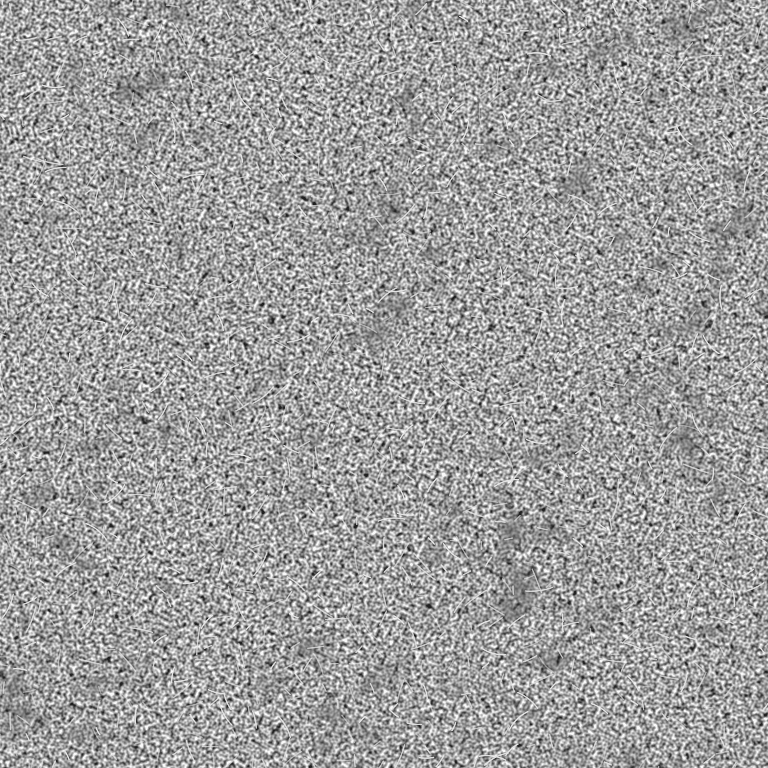
A Shadertoy shader for this texture:

```glsl
// Grey speckled felt: a fine net of light grain and dark pores, with soft dull
// smudges, small dark pits and thin pale fibres lying in every direction.
// Gradient noise makes the grain and stains; a jittered grid scatters the fibres.

#define BASE_GREY 0.645
#define GRAIN_SCALE 235.0
#define GRAIN_CONTRAST 0.56
#define SMUDGE_SCALE 21.0
#define SMUDGE_DARKNESS 0.15
#define SMUDGE_FLATTEN 0.62
#define PIT_SCALE 95.0
#define PIT_DARKNESS 0.27
#define FIBRE_GRID 42.0
#define FIBRE_SHARE 0.62
#define FIBRE_HALF_WIDTH 0.0009
#define FIBRE_GREY 0.90

const float TAU = 6.2831853;

// Integer hash: two even random values per lattice point.
vec2 hash2(vec2 cell) {
    uvec2 q = uvec2(ivec2(cell) + 4096);
    uint h = q.x * 1597334677u ^ q.y * 3812015801u;
    h = (h ^ (h >> 15)) * 2246822519u;
    h = (h ^ (h >> 13)) * 3266489917u;
    h ^= h >> 16;
    return vec2(h & 65535u, h >> 16) / 65535.0;
}

vec2 rotate(vec2 p, float angle) {
    float c = cos(angle), s = sin(angle);
    return vec2(c * p.x - s * p.y, s * p.x + c * p.y);
}

float cornerSlope(vec2 cell, vec2 offset) {
    float angle = TAU * hash2(cell).x;
    return dot(vec2(cos(angle), sin(angle)), offset);
}

// Gradient noise, scaled to about -1..1.
float noise(vec2 p) {
    vec2 i = floor(p), f = p - i;
    vec2 u = f * f * f * (f * (f * 6.0 - 15.0) + 10.0);
    vec2 e = vec2(1.0, 0.0);
    float low = mix(cornerSlope(i, f), cornerSlope(i + e.xy, f - e.xy), u.x);
    float high = mix(cornerSlope(i + e.yx, f - e.yx), cornerSlope(i + e.xx, f - e.xx), u.x);
    return 1.5 * mix(low, high, u.y);
}

// Fine grain from two turned octaves, so that no lattice shows.
float grain(vec2 uv) {
    float fine = noise(rotate(uv, 0.47) * GRAIN_SCALE);
    float coarse = noise(rotate(uv, 1.13) * GRAIN_SCALE * 0.58 + 37.0);
    return 0.78 * fine + 0.42 * coarse;
}

// Ragged soft stains, gathered in larger clouds.
float smudge(vec2 uv) {
    float clouds = noise(uv * 5.0 + 11.0);
    float blots = noise(rotate(uv, 0.8) * SMUDGE_SCALE + 5.0);
    float ragged = noise(rotate(uv, 0.3) * SMUDGE_SCALE * 2.4 + 71.0);
    return smoothstep(0.0, 1.0, 0.45 * clouds + 0.65 * blots + 0.4 * ragged);
}

// Coverage of slightly bent fibres: x is the core, y the shadow around it.
vec2 fibres(vec2 uv, float pixel) {
    vec2 cell = floor(uv * FIBRE_GRID);
    vec2 cover = vec2(0.0);
    for (int y = -1; y <= 1; y++)
    for (int x = -1; x <= 1; x++) {
        vec2 id = cell + vec2(x, y);
        vec2 traits = hash2(id + 301.0);
        if (traits.x > FIBRE_SHARE) continue;
        vec2 shape = hash2(id + 709.0);
        vec2 centre = (id + hash2(id)) / FIBRE_GRID;
        vec2 p = rotate(uv - centre, TAU * traits.y);
        float halfLength = mix(0.2, 0.75, shape.x * shape.x) / FIBRE_GRID;
        p.y += (shape.y - 0.5) * 22.0 * p.x * p.x;
        float d = length(vec2(max(abs(p.x) - halfLength, 0.0), p.y));
        float core = 1.0 - smoothstep(-0.5 * pixel, 0.5 * pixel, d - FIBRE_HALF_WIDTH);
        float shadow = 1.0 - smoothstep(FIBRE_HALF_WIDTH, 4.0 * FIBRE_HALF_WIDTH, d);
        cover = max(cover, vec2(core, shadow) * mix(0.45, 1.0, shape.y));
    }
    return cover;
}

void mainImage(out vec4 fragColor, in vec2 fragCoord) {
    vec2 uv = fragCoord / iResolution.y;
    float pixel = 1.0 / iResolution.y;

    // Grain, dulled and darkened under the smudges.
    float stain = smudge(uv);
    float contrast = GRAIN_CONTRAST * (1.0 - SMUDGE_FLATTEN * stain);
    float grey = BASE_GREY + contrast * grain(uv) - SMUDGE_DARKNESS * stain;

    // Small dark pits.
    float pit = smoothstep(0.3, 0.8, noise(rotate(uv, 0.6) * PIT_SCALE + 19.0));
    grey -= PIT_DARKNESS * pit;

    // Pale fibres with a faint shadow.
    vec2 fibre = fibres(uv, pixel);
    grey -= 0.06 * fibre.y;
    grey = mix(grey, max(grey, FIBRE_GREY), fibre.x);

    fragColor = vec4(vec3(clamp(grey, 0.12, 0.98)), 1.0);
}
```
